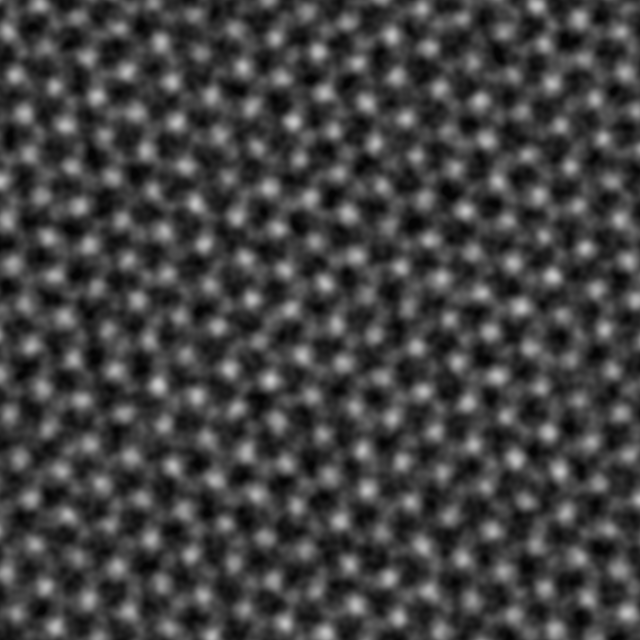
Write a WebGL 2 fragment shader that draws this pattern.

```glsl
#version 300 es
precision highp float;
// Honeycomb of soft spots as seen by a grainy scanning probe: each cell of a
// slanted lattice holds one bright and one weak Gaussian spot around dark holes.
// Spots vary in strength and place; slow drift bends the rows; noise adds grain.

#define ORIGIN        vec2(0.5228, 0.4941)    // centre of one bright spot
#define STEP_ACROSS   vec2(0.0641, -0.0199)   // lattice vectors, canvas units
#define STEP_DOWN     vec2(0.0137, -0.0646)
#define DRIFT         vec2(-0.021, 0.043)     // quadratic bend with height
#define BRIGHT_RADIUS 0.0121
#define WEAK_RADIUS   0.0119
#define BRIGHT_LEVEL  0.58
#define WEAK_LEVEL    0.25
#define HOLE_LEVEL    0.062
#define JITTER        0.0030
#define GRAIN_SCALE   38.0
#define GRAIN_LEVEL   0.15

uniform vec2 u_resolution;
out vec4 fragColor;

// Two random values in 0..1 for an integer cell.
vec2 hash2(vec2 cell) {
    uvec2 v = uvec2(ivec2(cell) + 4096);
    v = v * 1664525u + 1013904223u;
    v.x += v.y * 1664525u;
    v.y += v.x * 1664525u;
    v ^= v >> 16u;
    v.x += v.y * 1664525u;
    v.y += v.x * 1664525u;
    v ^= v >> 16u;
    return vec2(v & 65535u) / 65535.0;
}

float cornerSlope(vec2 cell, vec2 offset) {
    float angle = 6.28318 * hash2(cell).x;
    return dot(vec2(cos(angle), sin(angle)), offset);
}

float gradientNoise(vec2 p) {
    vec2 i = floor(p), f = p - i;
    vec2 w = f * f * f * (f * (f * 6.0 - 15.0) + 10.0);
    vec2 e = vec2(1.0, 0.0);
    float low = mix(cornerSlope(i, f), cornerSlope(i + e, f - e), w.x);
    float high = mix(cornerSlope(i + e.yx, f - e.yx), cornerSlope(i + 1.0, f - 1.0), w.x);
    return mix(low, high, w.y);
}

float gaussian(vec2 offset, float radius) {
    return exp(-0.5 * dot(offset, offset) / (radius * radius));
}

// One spot with its own small shift and strength.
float spot(vec2 offset, vec2 seed, float radius, float variation) {
    vec2 shift = (hash2(seed) - 0.5) * 2.0 * JITTER;
    float strength = 1.0 + variation * (hash2(seed + 517.0).x - 0.5);
    return strength * gaussian(offset - shift, radius);
}

float lattice(vec2 p) {
    mat2 basis = mat2(STEP_ACROSS, STEP_DOWN);
    vec2 nearest = floor(inverse(basis) * p + 0.5);
    float level = 0.0;
    for (int j = -1; j <= 1; j++) {
        for (int i = -1; i <= 1; i++) {
            vec2 cell = nearest + vec2(i, j);
            vec2 fromBright = p - basis * cell;
            vec2 fromWeak = p - basis * (cell + 1.0 / 3.0);
            level += BRIGHT_LEVEL * spot(fromBright, cell, BRIGHT_RADIUS, 0.32);
            level += WEAK_LEVEL * spot(fromWeak, cell + 1031.0, WEAK_RADIUS, 0.5);
        }
    }
    return level;
}

void main() {
    vec2 uv = gl_FragCoord.xy / u_resolution.y;

    // Bend the plane for the drift, then lay the spots on it.
    vec2 p = uv - ORIGIN;
    p += DRIFT * p.y * p.y;
    float gray = HOLE_LEVEL + lattice(p);

    // Soft grain in two sizes.
    gray += GRAIN_LEVEL * gradientNoise(uv * GRAIN_SCALE);
    gray += 0.6 * GRAIN_LEVEL * gradientNoise(uv * GRAIN_SCALE * 1.9 + 71.3);

    fragColor = vec4(vec3(clamp(gray, 0.02, 1.0)), 1.0);
}
```
